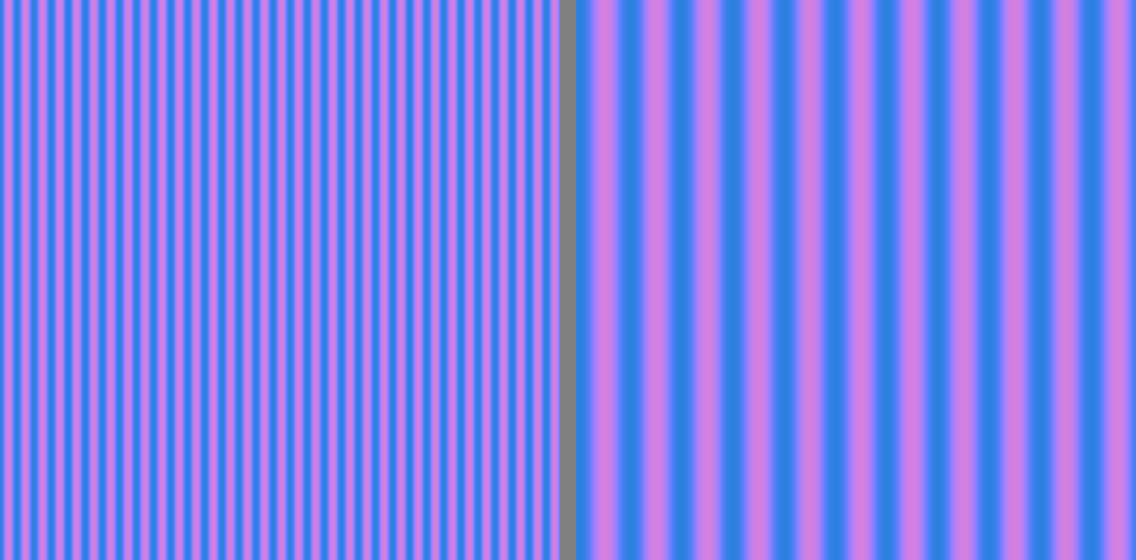
Left: the whole. Right: its middle third, enlarged.
Write a Shadertoy shader that draws this texture map.

```glsl
#define RIDGES 32.8   // ridges across the canvas
#define STEEPNESS 0.88 // steepest slope of a ridge side
#define TAU 6.2831853

// Slope of a corrugated sheet with sine-shaped ridges
float ridgeSlope(float x) {
    return STEEPNESS * cos(TAU * RIDGES * x);
}

// Packs a unit normal into the 0..1 colour range
vec3 encodeNormal(vec3 normal) {
    return 0.5 + 0.5 * normal;
}

void mainImage(out vec4 fragColor, in vec2 fragCoord) {
    vec2 uv = fragCoord / iResolution.xy;

    // Ridges run vertically, so the normal only leans sideways
    vec3 normal = normalize(vec3(-ridgeSlope(uv.x), 0.0, 1.0));

    fragColor = vec4(encodeNormal(normal), 1.0);
}
```
